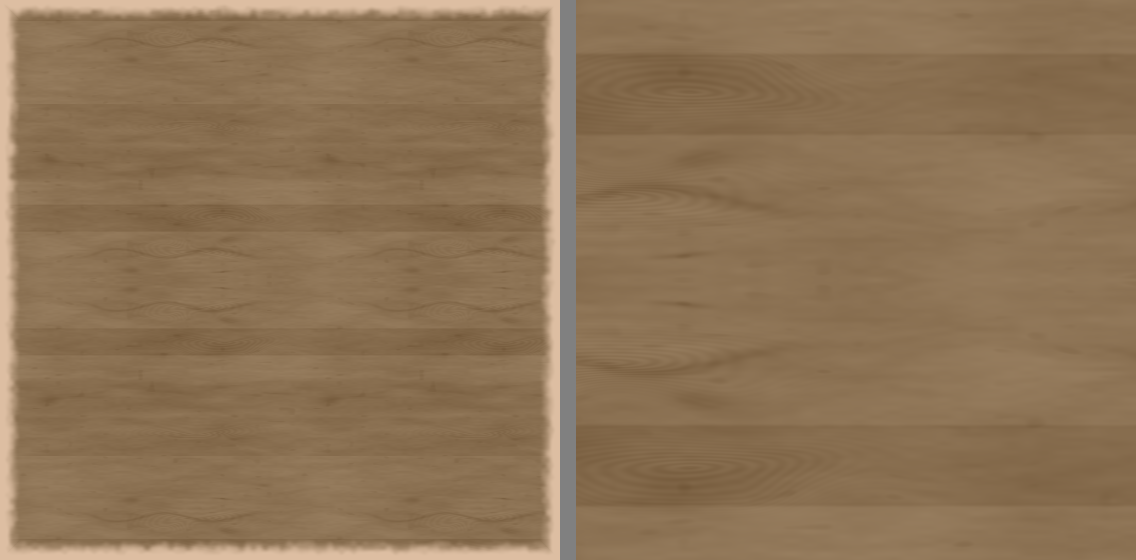
Left: the whole. Right: its middle third, enlarged.
Reproduce this texture procedurally as a Shadertoy shader.

```glsl
// Brown wood planks, repeated across and mirrored up and down, with a soft ragged peach border.

float hash(ivec2 cell) {
    uvec2 q = uvec2(cell) * uvec2(1597u, 3812u + 2003u);
    uint n = (q.x ^ (q.y << 7)) * 747796u + 28913u;
    n = (n ^ (n >> 15)) * 277803u;
    n = (n ^ (n >> 13)) * 668265u;
    return float((n ^ (n >> 16)) & 65535u) / 65535.0;
}

// Value noise that wraps in x after a whole number of cells
float noise(vec2 p, int period) {
    ivec2 i = ivec2(floor(p));
    vec2 f = fract(p);
    f = f * f * (3.0 - 2.0 * f);
    int x0 = (i.x % period + period) % period;
    int x1 = (x0 + 1) % period;
    return mix(mix(hash(ivec2(x0, i.y)), hash(ivec2(x1, i.y)), f.x),
               mix(hash(ivec2(x0, i.y + 1)), hash(ivec2(x1, i.y + 1)), f.x), f.y);
}

// Offset from a centre, wrapped across the tile, in canvas units
vec2 offsetFrom(vec2 p, vec2 centre) {
    return vec2((fract(p.x - centre.x + 0.5) - 0.5) * 0.502, p.y - centre.y);
}

float smudge(vec2 p, vec2 centre, vec2 size) {
    vec2 d = offsetFrom(p, centre) / size;
    return exp(-dot(d, d));
}

float band(float v, float from, float to, float soft) {
    return smoothstep(from - soft, from + soft, v) - smoothstep(to - soft, to + soft, v);
}

// Wood brightness; p.x wraps from 0 to 1, p.y is height within the plank set
float woodTone(vec2 p) {
    float warp = noise(p * vec2(7.0, 45.0), 7) - 0.5;
    vec2 w = p + vec2(0.0, 0.012 * warp);

    // Plank shades and broad mottling
    float tone = 0.66 + 0.06 * cos(6.2832 * (p.x - 0.08));
    tone -= 0.23 * band(p.y, 0.087, 0.134, 0.0015);
    tone -= 0.21 * band(w.y, 0.184, 0.234, 0.008);
    tone -= 0.14 * band(p.y, 0.245, 0.32, 0.004);
    tone += 0.22 * (noise(w * vec2(5.0, 38.0), 5) - 0.5);
    tone += 0.17 * (noise(w * vec2(9.0, 95.0) + 11.0, 9) - 0.5);

    // Long fibres and short dark pores
    tone += 0.13 * (noise(w * vec2(14.0, 210.0) + 31.0, 14) - 0.5);
    tone += 0.09 * (noise(p * vec2(50.0, 380.0), 50) - 0.5);
    float pores = noise(w * vec2(24.0, 150.0) + 57.0, 24);
    tone -= 0.16 * smoothstep(0.82, 1.0, pores);

    // Arched growth rings, one figure in each of three planks
    for (int i = 0; i < 3; i++) {
        float k = float(i);
        vec2 centre = vec2(0.70 + 0.10 * k * (2.0 - k), 0.05 + 0.062 * k + 0.049 * k * (k - 1.0));
        vec2 d = offsetFrom(w, centre);
        float ring = length(d * vec2(1.0, 7.0)) + 0.05 * warp;
        float reach = exp(-pow(length(d / vec2(0.10, 0.016)), 2.0));
        tone -= reach * (0.08 + 0.09 * sin(ring * 420.0));
    }

    // Wavy dark streak, knots and cracks
    float streak = p.y - 0.047 - 0.007 * sin(p.x * 18.85) - 0.008 * warp;
    tone -= 0.25 * exp(-pow(streak / 0.003, 2.0)) * band(p.x, 0.32, 0.92, 0.1);
    tone -= 0.30 * smudge(w, vec2(0.467, 0.018), vec2(0.016, 0.007));
    tone -= 0.14 * smudge(w, vec2(0.50, 0.026), vec2(0.05, 0.010));
    tone -= 0.30 * smudge(w, vec2(0.18, 0.211), vec2(0.017, 0.010));
    tone -= 0.14 * smudge(w, vec2(0.24, 0.205), vec2(0.06, 0.014));
    tone -= 0.28 * smudge(w, vec2(0.81, 0.071), vec2(0.018, 0.005));
    tone -= 0.35 * smudge(w, vec2(0.79, 0.014), vec2(0.016, 0.0018));
    tone -= 0.28 * smudge(w, vec2(0.94, -0.012), vec2(0.014, 0.003));

    // Thin seams along the dark plank
    float seam = min(abs(p.y - 0.087), abs(p.y - 0.134));
    return tone - 0.10 * (1.0 - smoothstep(0.0, 0.002, seam));
}

void mainImage(out vec4 fragColor, in vec2 fragCoord) {
    vec2 uv = fragCoord / iResolution.xy;

    // Two repeats across; the plank set recurs outward from the middle line
    float rise = abs(uv.y - 0.5);
    vec2 tile = vec2(fract(uv.x / 0.502), mod(rise + 0.062, 0.376) - 0.062);
    vec3 wood = mix(vec3(0.45, 0.345, 0.225), vec3(0.61, 0.51, 0.39), woodTone(tile));

    // Blurred border with a ragged inner edge
    vec2 inset = min(uv, 1.0 - uv);
    float ragged = 0.007 * (noise(uv * 42.0, 64) - 0.5) + 0.006 * (noise(uv * 95.0, 128) - 0.5);
    float cover = smoothstep(0.009, 0.036, min(inset.x, inset.y) + ragged);
    vec3 peach = vec3(0.865, 0.745, 0.635);

    fragColor = vec4(mix(peach, wood, cover), 1.0);
}
```
